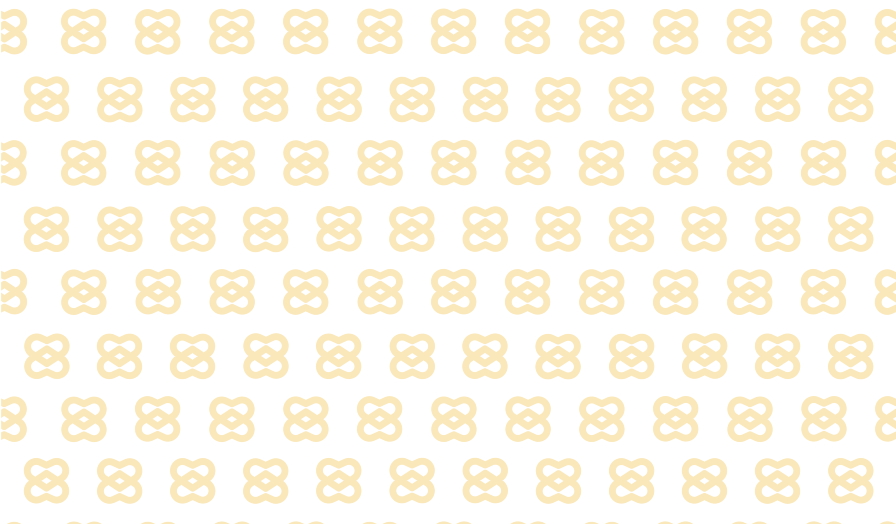
This pattern is drawn by a Shadertoy shader. Its source:

```glsl
const vec2 SHEET = vec2(768.0, 448.0);   // design units across and down
const vec3 PAPER = vec3(1.0);
const vec3 STRAND = vec3(0.98, 0.91, 0.73);

float hash(vec2 p) {
    return fract(sin(dot(p, vec2(127.1, 311.7))) * 43758.5);
}

float segmentDistance(vec2 p, vec2 a, vec2 b) {
    vec2 pa = p - a, ba = b - a;
    return length(pa - ba * clamp(dot(pa, ba) / dot(ba, ba), 0.0, 1.0));
}

// Point where a line from a touches the circle, on the chosen side
vec2 tangentPoint(vec2 a, vec2 center, float radius, float side) {
    vec2 v = a - center;
    vec2 u = normalize(v);
    float c = radius / length(v);
    return center + radius * (u * c + side * vec2(-u.y, u.x) * sqrt(1.0 - c * c));
}

// Heart outline: a lobe arc joined by tangents to the notch and the tip
float heartDistance(vec2 p, vec2 lobe, float radius, float notchY, float tipY) {
    p.x = abs(p.x);
    vec2 notch = vec2(0.0, notchY);
    vec2 tip = vec2(0.0, tipY);
    vec2 upper = tangentPoint(notch, lobe, radius, -1.0);
    vec2 lower = tangentPoint(tip, lobe, radius, 1.0);
    float d = min(segmentDistance(p, notch, upper), segmentDistance(p, tip, lower));
    vec2 chord = lower - upper, q = p - upper;
    if (chord.x * q.y - chord.y * q.x > 0.0) {
        d = min(d, abs(length(p - lobe) - radius));
    }
    return d;
}

// Two opposed hearts crossing around a central lens
float knotDistance(vec2 p, float halfWidth) {
    vec2 lobe = vec2(8.7, 8.7);
    float up = heartDistance(p, lobe, 7.8, 13.3, -6.3);
    float down = heartDistance(vec2(p.x, -p.y), lobe, 7.8, 13.3, -6.3);
    return min(up, down) - halfWidth;
}

// Rows draw slightly closer together toward the bottom
float rowCenter(float pair, float odd) {
    return mix(27.0 + 113.0 * pair - 0.85 * pair * pair,
               85.0 + 112.0 * pair - 1.1 * pair * pair, odd);
}

float columnCenter(float column, float odd) {
    float even = 72.0 + 63.4 * column - 5.0 * step(column, -0.5);
    return mix(even, 40.0 + 62.64 * column, odd);
}

float patternDistance(vec2 p) {
    float d = 1e3;
    for (int i = 0; i < 9; i++) {
        float row = float(i);
        float odd = mod(row, 2.0);
        float y = rowCenter(floor(row * 0.5), odd);
        float column = floor((p.x - mix(72.0, 40.0, odd)) / mix(63.4, 62.64, odd) + 0.5);
        vec2 id = vec2(column, row);
        vec2 nudge = 0.6 * (vec2(hash(id), hash(id + 19.0)) - 0.5);
        vec2 center = vec2(columnCenter(column, odd), y) + nudge;
        d = min(d, knotDistance(p - center, 2.95));
    }
    return d;
}

void mainImage(out vec4 fragColor, in vec2 fragCoord) {
    vec2 uv = fragCoord / iResolution.xy;
    vec2 p = vec2(uv.x, 1.0 - uv.y) * SHEET;
    float pixel = SHEET.x / iResolution.x;

    float ink = 1.0 - smoothstep(-0.6 * pixel, 0.6 * pixel, patternDistance(p));
    ink *= smoothstep(0.5, 1.5, p.x);   // narrow blank left margin
    fragColor = vec4(mix(PAPER, STRAND, ink), 1.0);
}
```
